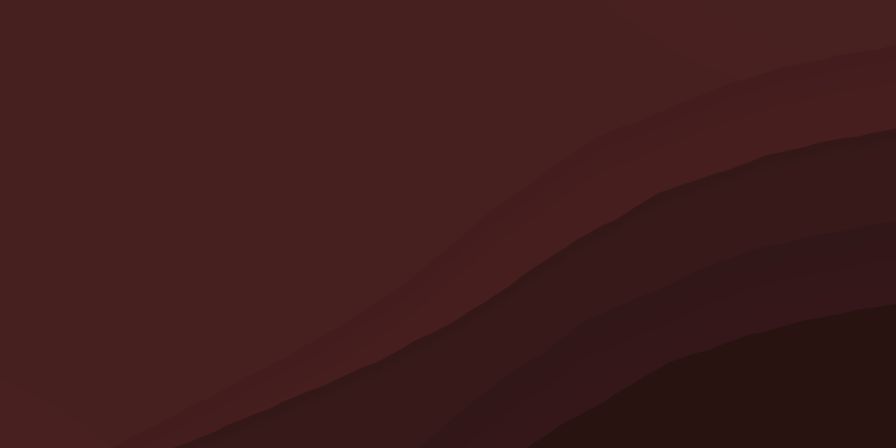
A WebGL 2 fragment shader for this background:

```glsl
#version 300 es
precision highp float;

uniform vec2 u_resolution;
out vec4 outColor;

const vec3 WALL = vec3(0.274, 0.124, 0.120);
const vec3 PLUM = vec3(0.263, 0.111, 0.119);
const vec3 RUST = vec3(0.272, 0.117, 0.113);
const vec3 SHADOW = vec3(0.199, 0.095, 0.090);
const vec3 WINE = vec3(0.216, 0.099, 0.103);
const vec3 DUSK = vec3(0.196, 0.090, 0.093);
const vec3 MULBERRY = vec3(0.206, 0.092, 0.098);
const vec3 EMBER = vec3(0.155, 0.074, 0.068);

// Rounded ramps that change the slope of a line at three places
float bends(float x, vec3 at, vec3 change) {
  const float ROUNDING = 0.024;
  vec3 d = x - at;
  return dot(change, 0.5 * (d + sqrt(d * d + ROUNDING * ROUNDING)));
}

// Signed depth below a ridge, corrected for its steepness
float depthBelow(float y, float ridge) {
  float slope = dFdx(ridge) * u_resolution.x / u_resolution.y;
  return (ridge - y) / sqrt(1.0 + slope * slope);
}

// Lays one sheet over the base, shaded from its rim to its body
vec3 layer(vec3 base, float depth, vec3 rim, vec3 body, float fade) {
  float pixel = 1.0 / u_resolution.y;
  vec3 sheet = mix(rim, body, smoothstep(0.0, fade, depth));
  return mix(base, sheet, smoothstep(-pixel, pixel, depth));
}

// Small unevenness of a torn rim, from layered sines
float ripple(float x, float phase) {
  return 0.0012 * sin(x * 95.0 + phase) + 0.0006 * sin(x * 210.0 - phase);
}

void main() {
  vec2 uv = gl_FragCoord.xy / u_resolution;
  float x = uv.x;

  // Ridge lines, from the back to the front
  float back = 1.04 * (x - 0.124) + ripple(x, 0.0)
    + bends(x, vec3(0.345, 0.449, 0.56), vec3(0.20, 0.50, -0.47))
    + bends(x, vec3(0.605, 0.664, 0.729), vec3(0.27, -0.89, 0.31))
    + bends(x, vec3(0.781, 0.859, 0.93), vec3(-0.29, -0.24, -0.07));
  float middle = 0.845 * (x - 0.195) + ripple(x, 1.7)
    + bends(x, vec3(0.43, 0.469, 0.514), vec3(0.36, -0.30, 0.51))
    + bends(x, vec3(0.638, 0.69, 0.742), vec3(-0.415, 0.35, -0.92))
    + bends(x, vec3(0.794, 0.846, 0.924), vec3(0.42, -0.38, -0.14));
  float near = 1.71 * (x - 0.466) + ripple(x, 3.1)
    + bends(x, vec3(0.56, 0.605, 0.651), vec3(-0.67, 0.79, -1.10))
    + bends(x, vec3(0.729, 0.794, 0.859), vec3(0.27, -0.35, -0.28));
  float front = 1.31 * (x - 0.586) + ripple(x, 4.6)
    + bends(x, vec3(0.638, 0.69, 0.736), vec3(-0.31, 0.52, -0.96))
    + bends(x, vec3(0.788, 0.833, 0.911), vec3(0.196, -0.256, -0.15));

  // Wall, a little lighter toward the upper right and lower left
  float corner = (x - 0.4) * (uv.y - 0.5);
  vec3 color = WALL + 0.018 * max(corner, 0.0);

  // Stacked sheets
  color = layer(color, depthBelow(uv.y, back), PLUM, RUST, 0.12);
  color = layer(color, depthBelow(uv.y, middle), SHADOW, WINE, 0.055);
  color = layer(color, depthBelow(uv.y, near), DUSK, MULBERRY, 0.15);
  color = layer(color, depthBelow(uv.y, front), EMBER, EMBER, 0.1);
  outColor = vec4(color, 1.0);
}
```
